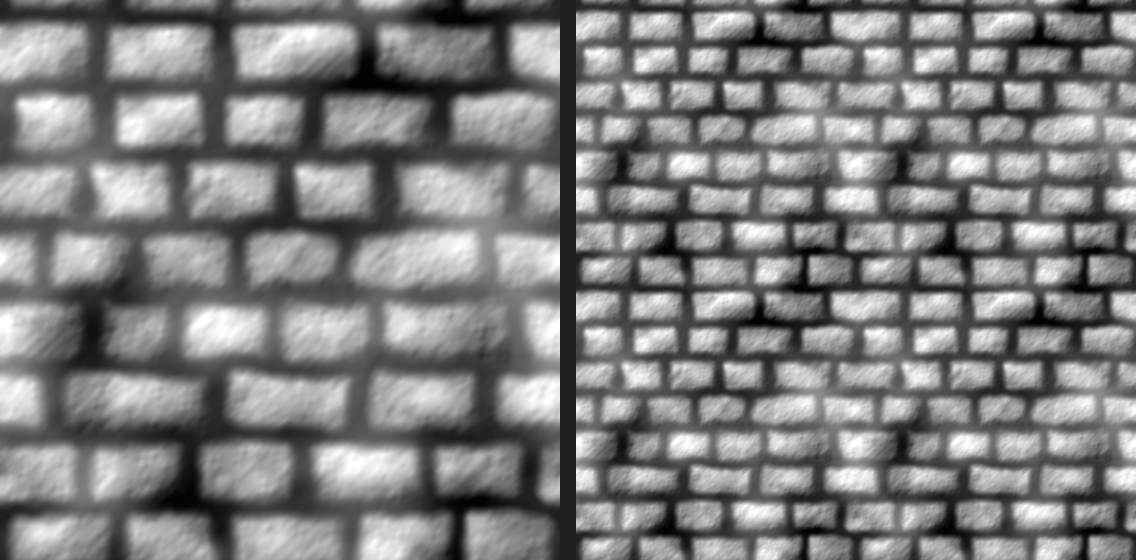
Left, the tile; right, the same tile 2 across and 2 down.
Give the GLSL for this texture map, as a Shadertoy shader.

```glsl
const float TAU = 6.2831853;
const float ROWS = 8.0;

float hash(vec2 c) {
    vec3 a = fract(c.xyx * 0.1031);
    a += dot(a, a.yzx + 33.33);
    return fract((a.x + a.y) * a.z);
}

// Whole-number remainder; the half step guards against inexact division
vec2 wrap(vec2 i, vec2 period) {
    return i - period * floor((i + 0.5) / period);
}

// Value noise that wraps after a whole number of cells
float noise(vec2 p, vec2 cells, float seed) {
    p *= cells;
    vec2 i = floor(p), f = p - i;
    f = f * f * f * (f * (f * 6.0 - 15.0) + 10.0);
    vec2 a = wrap(i, cells) + seed, b = wrap(i + 1.0, cells) + seed;
    return mix(mix(hash(a), hash(vec2(b.x, a.y)), f.x),
               mix(hash(vec2(a.x, b.y)), hash(b), f.x), f.y);
}

// Left edge of a brick; the last edge meets the first one a full turn later
float brickEdge(float row, float k, float count) {
    float start = mod(row, 2.0) < 0.5 ? 0.16 : 0.057 + 0.053 * sin(row * TAU / 8.0);
    float squeeze = count < 4.5 ? 0.01 * (row - 6.0) : 0.045 + 0.04 * cos((row - 3.0) * TAU / 8.0);
    float first = k > count - 0.5 ? 0.0 : k;
    float jitter = 0.04 * (hash(vec2(first + 3.0, row + 17.0)) - 0.5);
    return start + k / count - squeeze * sin(0.5 * TAU * k / count) + jitter;
}

// Slanted chisel marks, lit from the upper left
float chisel(vec2 p, vec2 cells, float seed) {
    vec2 d = vec2(p.x + p.y, p.y - p.x);
    return noise(d, cells, seed) - noise(d + vec2(0.0, 0.45 / cells.y), cells, seed);
}

void mainImage(out vec4 fragColor, in vec2 fragCoord) {
    vec2 uv = fragCoord / iResolution.xy;

    // Uneven outlines
    vec2 p = uv + 0.014 * (vec2(noise(uv, vec2(14.0), 5.0), noise(uv, vec2(12.0), 41.0)) - 0.5);
    p += 0.006 * (vec2(noise(uv, vec2(34.0), 9.0), noise(uv, vec2(34.0), 63.0)) - 0.5);

    // Row, then the brick within it
    float v = (p.y - 0.095) * ROWS;
    float row = wrap(vec2(floor(v)), vec2(ROWS)).x;
    float count = row == 1.0 || row == 6.0 ? 4.0 : 5.0;
    vec2 local = vec2(0.0, fract(v) / ROWS);
    vec2 halfSize = vec2(0.1, 0.5 / ROWS);
    float id = 0.0;
    for (float k = 0.0; k < count; k++) {
        float left = brickEdge(row, k, count);
        float width = brickEdge(row, k + 1.0, count) - left;
        float x = fract(p.x - left);
        if (x < width) {
            local.x = x;
            halfSize.x = 0.5 * width;
            id = k;
            break;
        }
    }

    // Soft rounded brick profile, some bricks narrower than their slot
    float variety = hash(vec2(id + 8.0, row + 51.0));
    vec2 fromCenter = local - halfSize;
    vec2 b = abs(fromCenter) - halfSize + 0.03;
    b.x += 0.009 * variety * variety;
    float dist = length(max(b, 0.0)) + min(max(b.x, b.y), 0.0) - 0.027;
    float face = smoothstep(-0.003, 0.028, -dist);

    // Stone and joint tones
    float broad = noise(uv, vec2(6.0, 7.0), 23.0) - 0.5;
    float blotch = noise(uv, vec2(13.0, 17.0), 77.0) - 0.5;
    float mottle = noise(uv, vec2(30.0), 31.0) - 0.5;
    vec2 tilt = fromCenter / halfSize;
    float bulge = (1.0 - tilt.x * tilt.x) * (1.0 - tilt.y * tilt.y);
    float stone = 0.5 + 0.26 * bulge + 0.1 * (variety - 0.5)
                + 0.34 * broad + 0.38 * blotch + 0.08 * mottle
                + 0.14 * tilt.y - 0.08 * tilt.x;
    float joint = 0.26 - 0.08 * cos(TAU * (uv.y - 0.95)) + 0.44 * broad + 0.14 * blotch;

    // Fine relief, strongest on the stone
    float relief = 0.16 * chisel(uv, vec2(26.0, 34.0), 11.0)
                 + 0.1 * chisel(uv, vec2(54.0, 72.0), 91.0);
    float tone = mix(joint, stone, face) + relief * (0.2 + 0.8 * face);
    fragColor = vec4(vec3(clamp(tone, 0.01, 1.0)), 1.0);
}
```
